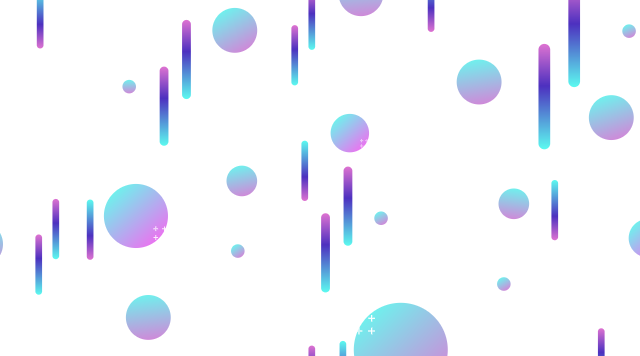
This background is drawn by a Shadertoy shader. Its source:

```glsl
// Layout: every cell holds one disc zone and one narrow bar zone
const int COLUMNS = 6, ROWS = 4;
const float CELLS_ACROSS = 5.0, CELL_HEIGHT = 1.0 / 3.0;
const float BAR_ZONE = 0.094;
const float STAGGER_STEP = 0.618, STAGGER_START = 0.58;

// Bars
const float BAR_WIDTH[3] = float[3](0.0188, 0.0247, 0.0329);
const int PAIR_SIZE[5] = int[5](0, 1, 0, 1, 2);
const float BAR_ASPECT = 9.0;      // length over width
const float PAIR_SPACING = 2.55;   // in bar widths
const float PAIR_RISE = 0.59;      // in bar lengths
const float INDIGO_STOP = 0.4;
const vec3 PINK = vec3(0.87, 0.45, 0.82);
const vec3 INDIGO = vec3(0.30, 0.19, 0.75);
const vec3 AQUA = vec3(0.36, 0.98, 0.94);

// Discs
const vec3 DISC_CYAN = vec3(0.44, 0.94, 0.93);
const vec3 DISC_MAUVE = vec3(0.81, 0.54, 0.85);
const vec3 DISC_MAGENTA = vec3(0.91, 0.46, 0.94);
const vec3 BACKGROUND = vec3(1.0);

// Plus marks, in disc radii
const vec2 PLUS_ORIGIN = vec2(0.62, -0.40);
const float PLUS_SPACING = 0.27, PLUS_ARM = 0.07, PLUS_THICKNESS = 0.013;

vec2 hash22(vec2 p) {
    vec3 q = fract(p.xyx * vec3(0.1031, 0.1030, 0.0973));
    q += dot(q, q.yzx + 33.33);
    return fract((q.xx + q.yz) * q.zy);
}

float coverage(float distance, float pixel) {
    return clamp(0.5 - distance / pixel, 0.0, 1.0);
}

// Disc radius by size rank, from many small to one large
float discRadius(int rank) {
    if (rank < 7) return 0.019;
    if (rank < 11) return 0.043;
    if (rank < 15) return 0.054;
    if (rank < 22) return 0.063;
    return rank == 22 ? 0.090 : 0.132;
}

float plusDistance(vec2 p) {
    vec2 g = p - PLUS_ORIGIN;
    vec2 id = clamp(round(g / PLUS_SPACING), vec2(0.0, -2.0), vec2(2.0, 0.0));
    vec2 a = abs(g - id * PLUS_SPACING);
    return max(max(a.x, a.y) - PLUS_ARM, min(a.x, a.y) - PLUS_THICKNESS);
}

void drawDisc(inout vec3 color, vec2 p, int rank, float random, float pixel) {
    float radius = discRadius(rank);
    vec2 q = p / radius;
    bool large = rank == 23;
    bool vivid = rank == 22 || (rank > 10 && rank < 15);

    float angle = radians(vivid || large ? 132.0 : mix(65.0, 130.0, random));
    float t = 0.5 - 0.5 * dot(q, vec2(cos(angle), sin(angle)));
    vec3 fill = mix(DISC_CYAN, vivid ? DISC_MAGENTA : DISC_MAUVE, clamp(t, 0.0, 1.0));
    if (vivid || large) {
        float plus = plusDistance(large ? -q : q);
        fill = mix(fill, BACKGROUND, coverage(plus, pixel / radius));
    }
    color = mix(color, fill, coverage(length(p) - radius, pixel));
}

void drawBar(inout vec3 color, vec2 p, float width, bool pinkOnTop, float pixel) {
    float span = width * BAR_ASPECT;
    float core = 0.5 * (span - width);
    float d = length(vec2(p.x, p.y - clamp(p.y, -core, core))) - 0.5 * width;

    float t = clamp(0.5 + (pinkOnTop ? -p.y : p.y) / span, 0.0, 1.0);
    vec3 fill = t < INDIGO_STOP
        ? mix(PINK, INDIGO, t / INDIGO_STOP)
        : mix(INDIGO, AQUA, (t - INDIGO_STOP) / (1.0 - INDIGO_STOP));
    color = mix(color, fill, coverage(d, pixel));
}

void mainImage(out vec4 fragColor, in vec2 fragCoord) {
    float pixel = 1.0 / iResolution.y;
    vec2 p = fragCoord * pixel;
    vec2 cell = vec2(iResolution.x * pixel / CELLS_ACROSS, CELL_HEIGHT);
    float discZone = 0.5 * (cell.x - BAR_ZONE);
    vec3 color = BACKGROUND;

    for (int c = 0; c < COLUMNS; c++)
    for (int r = 0; r < ROWS; r++) {
        // Columns are shifted vertically against each other
        float stagger = fract(float(c) * STAGGER_STEP + STAGGER_START);
        vec2 q = p - cell * vec2(float(c), float(r) + 0.5 - stagger);
        float side = (c % 2 == 0 || r >= 2) ? 1.0 : -1.0;
        vec2 discRandom = hash22(vec2(c, r) + 3.0);
        vec2 barRandom = hash22(vec2(c, r) + 41.0);

        // Disc, jittered inside its zone
        int rank = ((c * ROWS + r) * 7 + 11) % (COLUMNS * ROWS);
        vec2 room = max(vec2(discZone, 0.5 * cell.y) - discRadius(rank), 0.0);
        vec2 discCenter = vec2(-side * 0.5 * BAR_ZONE, 0.0)
                        + (discRandom * 2.0 - 1.0) * room * vec2(0.75, 0.6);
        drawDisc(color, q - discCenter, rank, barRandom.x, pixel);

        // Each column cycles through a single bar, a rising pair and a gap
        int kind = (r + 2 * c) % 3;
        vec2 b = q - vec2(side * discZone, 0.0);
        if (kind == 0) {
            vec2 shift = vec2(barRandom.x - 0.5, -0.3 - 0.7 * barRandom.y) * vec2(0.06, 0.08);
            drawBar(color, b - shift, BAR_WIDTH[0], false, pixel);
        } else if (kind == 1) {
            float width = BAR_WIDTH[PAIR_SIZE[c % 5]];
            vec2 offset = 0.5 * width * vec2(PAIR_SPACING, PAIR_RISE * BAR_ASPECT);
            drawBar(color, b - offset, width, true, pixel);
            drawBar(color, b + offset, width, true, pixel);
        }
    }
    fragColor = vec4(color, 1.0);
}
```
